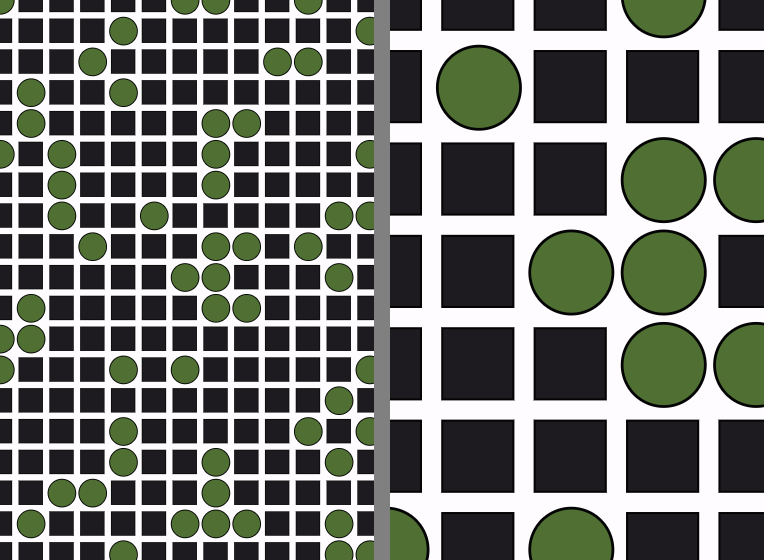
Left, the full canvas; right, a detail of the centre.
Reproduce this pattern procedurally as a Shadertoy shader.

```glsl
const vec3 PAPER = vec3(0.995, 0.99, 0.995);
const vec3 INK = vec3(0.01, 0.015, 0.01);
const vec3 CHARCOAL = vec3(0.115, 0.105, 0.125);
const vec3 LEAF = vec3(0.31, 0.435, 0.2);

// Integer hash of a cell, from 0 to 1
float hashCell(ivec2 cell) {
    uint h = uint(cell.x + 17) * 1597334677u ^ uint(cell.y + 29) * 3812015801u;
    h = (h ^ (h >> 15)) * 2246822519u;
    h = (h ^ (h >> 13)) * 3266489917u;
    return float(h ^ (h >> 16)) / 4294967295.0;
}

float boxDistance(vec2 p, float halfSide) {
    vec2 d = abs(p) - halfSide;
    return length(max(d, 0.0)) + min(max(d.x, d.y), 0.0);
}

// Filled shape with a dark rim just inside its edge
vec3 paintShape(vec3 base, vec3 fill, float dist, float rim, float pixel) {
    vec3 body = mix(INK, fill, clamp(0.5 - (dist + rim) / pixel, 0.0, 1.0));
    return mix(base, body, clamp(0.5 - dist / pixel, 0.0, 1.0));
}

void mainImage(out vec4 fragColor, in vec2 fragCoord) {
    // Cell units, with a cell centred near the top left corner
    float pitch = 0.055 * iResolution.y;
    float pixel = 1.0 / pitch;
    vec2 grid = vec2(fragCoord.x, iResolution.y - fragCoord.y) / pitch - 0.01;
    vec2 cell = floor(grid + 0.5);
    vec2 local = grid - cell;

    // Scattered discs replace some of the squares
    vec3 color = PAPER;
    if (hashCell(ivec2(cell)) < 0.185) {
        color = paintShape(color, LEAF, length(local) - 0.465, 0.03, pixel);
    } else {
        color = paintShape(color, CHARCOAL, boxDistance(local + 0.012, 0.396), 0.022, pixel);
    }
    fragColor = vec4(color, 1.0);
}
```
